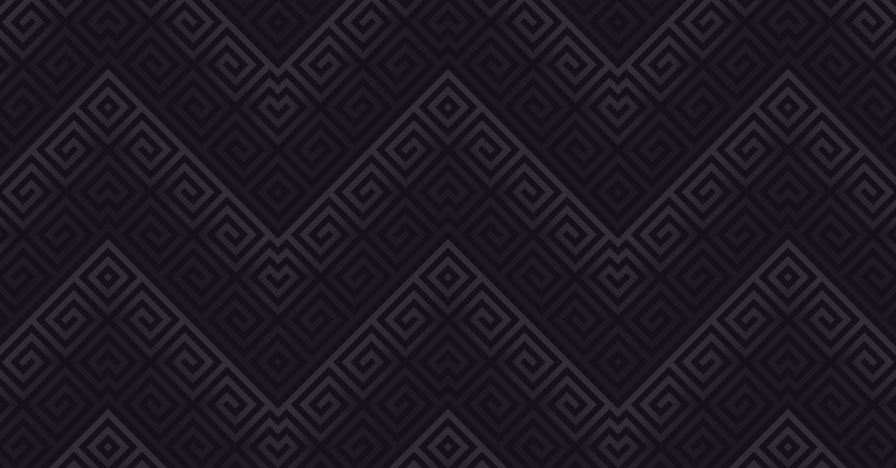
A Shadertoy shader for this pattern:

```glsl
const float STEP = 0.0908;       // half a tile diagonal, in canvas heights
const float PEAK_HEIGHT = 0.771; // centre of a peak diamond
const float HALF_WAVE = 4.0;     // steps from peak to valley
const float CELLS = 10.0;        // stroke widths across a tile

const vec3 GROUND = vec3(0.078, 0.069, 0.096);
const vec3 DIM = vec3(0.108, 0.098, 0.126);
const vec3 BRIGHT = vec3(0.188, 0.178, 0.205);

float boxDistance(vec2 p, vec2 halfSize) {
    vec2 d = abs(p) - halfSize;
    return max(d.x, d.y);
}

// Concentric square strokes around a solid centre
float ringsDistance(vec2 p) {
    float r = max(abs(p.x), abs(p.y));
    float nearest = 2.0 * min(floor(r * 0.5 + 0.5), 2.0);
    return abs(r - nearest) - 0.5;
}

// Rings cut and bridged into one inward spiral
float spiralDistance(vec2 p) {
    float d = ringsDistance(p);
    d = max(d, -boxDistance(p - vec2(-4.0, 3.0), vec2(0.6, 0.5)));
    d = max(d, -boxDistance(p - vec2(-2.0, 1.0), vec2(0.6, 0.5)));
    d = min(d, boxDistance(p - vec2(-3.0, 2.0), vec2(1.0, 0.5)));
    return min(d, boxDistance(p - vec2(-1.0, 0.0), vec2(1.0, 0.5)));
}

// Stroke that joins neighbouring tiles along the chevron edge
float edgeDistance(vec2 p) {
    return boxDistance(vec2(abs(p.x) - 4.5, p.y - 4.0), vec2(0.5));
}

// Brightness falls across the row and where a strand passes under
float strandLight(vec2 p, float lowerRow) {
    float across = smoothstep(-5.0, 4.0, p.y);
    float upper = mix(0.42, 1.0, across);
    float under = smoothstep(0.5, 5.0, length(p - vec2(-5.0, -5.0)));
    float lower = mix(0.16, 0.0, across);
    return mix(upper * mix(0.15, 1.0, under), lower * under, lowerRow);
}

void mainImage(out vec4 fragColor, in vec2 fragCoord) {
    vec2 p = fragCoord / iResolution.y;
    p.x -= 0.5 * iResolution.x / iResolution.y;
    p = vec2(p.x, PEAK_HEIGHT - p.y) / STEP;

    // Mirror at peaks and valleys, then turn to the diagonal grid
    p.x = abs(mod(p.x + HALF_WAVE, 2.0 * HALF_WAVE) - HALF_WAVE);
    vec2 grid = 0.5 * vec2(p.x + p.y, p.x - p.y);
    vec2 tile = floor(grid + 0.5);
    vec2 local = (grid - tile) * CELLS;

    // Alternate bright rows with dim rows turned by half a turn
    float lowerRow = mod(tile.y, 2.0);
    local *= 1.0 - 2.0 * lowerRow;
    float column = tile.x + tile.y;
    float diamondColumn = HALF_WAVE * lowerRow;
    bool isDiamond = abs(column - diamondColumn) < 0.5;

    float d = isDiamond ? ringsDistance(local) : spiralDistance(local);
    d = min(d, edgeDistance(local));

    float pixel = 0.7071 * CELLS / (STEP * iResolution.y);
    float stroke = 1.0 - smoothstep(-0.6 * pixel, 0.6 * pixel, d);
    float light = strandLight(local, lowerRow);
    vec3 color = mix(GROUND, mix(DIM, BRIGHT, light), stroke);
    fragColor = vec4(color, 1.0);
}
```
